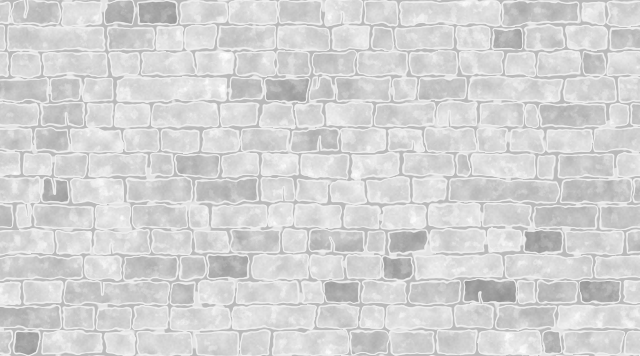
Give the GLSL for this texture, as a Shadertoy shader.

```glsl
#define ROWS 14.0          // courses over the canvas height
#define STONE_WIDTH 1.7    // mean joint spacing, in course heights
#define JITTER 0.70        // spread of the joint positions
#define MERGE_CHANCE 0.14  // share of odd joints left out
#define CRACK_CHANCE 0.08  // share of stones with a crack
#define GAP 0.038          // half width of the mortar
#define LINE 0.062         // width of the pale rim
#define WOBBLE 0.11        // roughness of the stone edges
#define MOTTLE 0.20        // contrast of the stone surface

const vec3 MORTAR = vec3(0.735);
const vec3 RIM = vec3(0.935);

float hash(vec2 p) {
    vec3 q = fract(p.xyx * 0.1031);
    q += dot(q, q.yzx + 33.33);
    return fract((q.x + q.y) * q.z);
}

float noise(vec2 p) {
    vec2 i = floor(p), f = fract(p);
    f = f * f * (3.0 - 2.0 * f);
    return mix(mix(hash(i), hash(i + vec2(1, 0)), f.x),
               mix(hash(i + vec2(0, 1)), hash(i + vec2(1, 1)), f.x), f.y);
}

float fbm(vec2 p) {
    float sum = 0.0, amp = 0.5;
    for (int i = 0; i < 4; i++) {
        sum += amp * noise(p);
        p = mat2(1.6, 1.2, -1.2, 1.6) * p + 7.3;
        amp *= 0.5;
    }
    return sum / 0.9375;
}

// Position of a vertical joint, in joint spacings
float joint(float i, float row) {
    return i + JITTER * (hash(vec2(i, row * 3.7 + 11.0)) - 0.5);
}

bool isMerged(float i, float row) {
    return mod(i, 2.0) > 0.5 && hash(vec2(i + 51.0, row + 23.0)) < MERGE_CHANCE;
}

float boxDistance(vec2 p, vec2 halfSize, float radius) {
    vec2 q = abs(p) - halfSize + radius;
    return length(max(q, 0.0)) + min(max(q.x, q.y), 0.0) - radius;
}

// Signed distance to the stone around p; id returns its cell
float stoneDistance(vec2 p, out vec2 id) {
    float row = floor(p.y);
    float x = p.x / STONE_WIDTH + 20.0 + 7.0 * hash(vec2(row, 4.0));
    float i = floor(x);
    if (x < joint(i, row)) i -= 1.0;
    else if (x >= joint(i + 1.0, row)) i += 1.0;

    float first = isMerged(i, row) ? i - 1.0 : i;
    float last = isMerged(i + 1.0, row) ? i + 2.0 : i + 1.0;
    float left = joint(first, row), right = joint(last, row);
    id = vec2(first, row);

    vec2 local = vec2((x - 0.5 * (left + right)) * STONE_WIDTH, p.y - row - 0.5);
    vec2 halfSize = vec2(0.5 * (right - left) * STONE_WIDTH, 0.5) - GAP;
    float d = boxDistance(local, halfSize, 0.13);
    vec2 seed = id * vec2(17.0, 29.0);
    d += WOBBLE * (noise(p * 2.6 + seed) - 0.5);
    d += 0.5 * WOBBLE * (noise(p * 7.0 + seed) - 0.5);

    // Tapering crack from the upper or lower edge
    if (hash(id + 71.0) < CRACK_CHANCE) {
        float side = hash(id + 83.0) < 0.5 ? -1.0 : 1.0;
        float depth = max(0.5 - local.y * side, 0.0);
        float bend = 0.16 * (noise(vec2(p.y * 3.0, id.x)) - 0.5);
        float across = local.x - halfSize.x * (hash(id + 97.0) - 0.5) - bend;
        float reach = 0.35 + 0.3 * hash(id + 103.0);
        float crack = length(vec2(across, max(depth - reach, 0.0)));
        d = max(d, 0.03 * (1.0 - depth / reach) - crack);
    }
    return d;
}

// Mostly pale stones, some mid grey, a few dark
float stoneTone(vec2 id) {
    float pick = hash(id + 131.0), shade = hash(id + 157.0);
    if (pick < 0.08) return mix(0.63, 0.69, shade);
    if (pick < 0.34) return mix(0.745, 0.79, shade);
    return mix(0.815, 0.875, shade);
}

void mainImage(out vec4 fragColor, in vec2 fragCoord) {
    float pixel = ROWS / iResolution.y;
    vec2 p = fragCoord * pixel;

    // Uneven courses
    vec2 wall = p;
    wall += 0.13 * (vec2(noise(p * 0.9 + 40.0), noise(p * 0.7 + 80.0)) - 0.5);
    wall += 0.05 * (vec2(noise(p * 3.0 + 15.0), noise(p * 3.0 + 60.0)) - 0.5);

    vec2 id;
    float d = stoneDistance(wall, id);

    // Weathered surface
    vec2 grain = p * 1.7 + id * 13.0;
    float tone = stoneTone(id) + MOTTLE * (fbm(grain) - 0.5);
    tone += 0.06 * smoothstep(0.55, 0.75, fbm(grain * 1.9 + 31.0));
    tone += 0.03 * (noise(p * 14.0) - 0.5);

    // Mortar with pale flecks, then rim, then stone
    float fleck = smoothstep(0.74, 0.84, noise(p * 2.2 + 120.0));
    float rimWidth = LINE * (0.75 + 0.5 * noise(p * 3.5 + 9.0));
    float soft = 0.7 * pixel;
    vec3 color = mix(MORTAR, RIM, 0.8 * fleck);
    color = mix(color, RIM, 1.0 - smoothstep(-soft, soft, d));
    color = mix(color, vec3(tone), 1.0 - smoothstep(-soft, soft, d + rimWidth));
    fragColor = vec4(color, 1.0);
}
```
